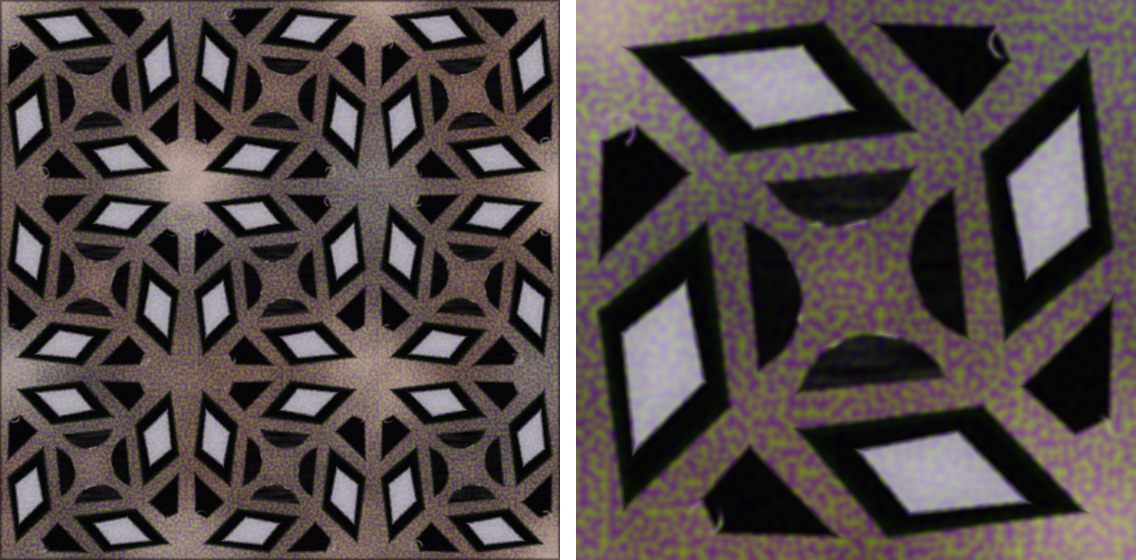
Left, the full canvas; right, a detail of the centre.
Reproduce this pattern procedurally as a Shadertoy shader.

```glsl
// Lattice of bronze bars around pale rhombic panes and dark openings, 3 x 3 cells.
// Each cell has four-fold rotation and alternate cells are mirrored; convex distance
// functions cut the shapes, and gradient noise adds uneven sheen and coloured grain.

const float CELLS = 3.0;
const float SOFTNESS = 0.006;       // edge blur, in cells
const float GRAIN_SCALE = 170.0;    // grain features across the canvas
const float GRAIN_AMOUNT = 0.34;
const float CURL_RADIUS = 0.028;
const float RIM_WIDTH = 0.003;
const vec3 BAR_COLOR = vec3(0.350, 0.308, 0.305);
const vec3 GLOW_COLOR = vec3(0.66, 0.61, 0.59);
const vec3 WARM_TINT = vec3(0.06, 0.005, -0.03);
const vec3 PANE_COLOR = vec3(0.69, 0.67, 0.71);
const vec3 DARK_COLOR = vec3(0.022, 0.022, 0.024);
const vec3 BEVEL_COLOR = vec3(0.035, 0.065, 0.030);
const vec3 RIM_COLOR = vec3(0.66, 0.62, 0.60);

float hash(vec2 p) {
    vec3 h = fract(p.xyx * 0.1031);
    h += dot(h, h.yzx + 33.33);
    return fract((h.x + h.y) * h.z);
}

vec2 gradient(vec2 lattice) {
    float angle = 6.2832 * hash(lattice);
    return vec2(cos(angle), sin(angle));
}

float gradientNoise(vec2 p) {
    vec2 i = floor(p), f = fract(p);
    vec2 u = f * f * f * (f * (f * 6.0 - 15.0) + 10.0);
    vec2 e = vec2(1.0, 0.0);
    float a = dot(gradient(i), f);
    float b = dot(gradient(i + e), f - e);
    float c = dot(gradient(i + e.yx), f - e.yx);
    float d = dot(gradient(i + 1.0), f - 1.0);
    return mix(mix(a, b, u.x), mix(c, d, u.x), u.y);
}

// Signed distance to the line a-b, positive on the outer side
float edge(vec2 p, vec2 a, vec2 b) {
    vec2 e = normalize(b - a);
    return dot(p - a, vec2(e.y, -e.x));
}

float convexQuad(vec2 p, vec2 a, vec2 b, vec2 c, vec2 d) {
    return max(max(edge(p, a, b), edge(p, b, c)), max(edge(p, c, d), edge(p, d, a)));
}

float diamond(vec2 p) {
    return convexQuad(p, vec2(-0.409, -0.414), vec2(-0.057, -0.461),
                         vec2(0.107, -0.266), vec2(-0.227, -0.224));
}

float pane(vec2 p) {
    return convexQuad(p, vec2(-0.305, -0.396), vec2(-0.096, -0.417),
                         vec2(-0.005, -0.305), vec2(-0.182, -0.271));
}

float cornerOpening(vec2 p) {
    return convexQuad(p, vec2(0.034, -0.458), vec2(0.247, -0.453),
                         vec2(0.276, -0.391), vec2(0.190, -0.297));
}

// Bowl-shaped opening: a disc cut by a slanted chord
float bowl(vec2 p) {
    float disc = length(p - vec2(-0.034, -0.238)) - 0.142;
    return max(disc, edge(p, vec2(-0.161, -0.174), vec2(0.104, -0.200)));
}

void mainImage(out vec4 fragColor, in vec2 fragCoord) {
    vec2 uv = fragCoord / iResolution.xy;
    vec2 p = vec2(uv.x, 1.0 - uv.y) * CELLS;
    vec2 cell = floor(p);
    vec2 q = fract(p) - 0.5;
    if (mod(cell.x + cell.y, 2.0) > 0.5) q.x = -q.x;
    float blur = SOFTNESS + CELLS / min(iResolution.x, iResolution.y);

    // Bars: sheen around the lattice nodes, strongest on every second one
    vec2 node = floor(p + 0.5);
    float oddNode = mod(node.x + node.y, 2.0);
    float strength = mix(0.75, 0.15, oddNode) + 0.3 * hash(node + 7.0);
    float glow = strength * smoothstep(0.52, 0.0, length(p - node));
    float sheen = gradientNoise(p * 3.1 + 4.0) + 0.5 * gradientNoise(p * 9.0);
    vec3 color = mix(BAR_COLOR, GLOW_COLOR, glow) * (1.0 + 0.22 * sheen);
    color += WARM_TINT * (0.4 + gradientNoise(p * 1.3 + 11.0));
    color += 0.07 * smoothstep(0.13, 0.0, length(q)) * vec3(1.0, 0.75, 0.65);

    // Openings and panes, repeated by quarter turns
    float broken = smoothstep(-0.15, 0.25, gradientNoise(p * 17.0));
    float streaks = 0.5 + gradientNoise(p * vec2(7.0, 42.0));
    for (int i = 0; i < 4; i++) {
        float bowlDist = bowl(q);
        float frameDist = diamond(q);
        float paneDist = pane(q);
        float streaked = (i % 2 == 0) ? 0.09 : 0.025;
        color = mix(color, DARK_COLOR, smoothstep(blur, -blur, cornerOpening(q)));
        color = mix(color, DARK_COLOR + streaked * streaks, smoothstep(blur, -blur, bowlDist));
        vec3 frame = mix(DARK_COLOR, BEVEL_COLOR, smoothstep(-0.025, -0.005, frameDist));
        color = mix(color, frame, smoothstep(blur, -blur, frameDist));
        vec3 glass = PANE_COLOR * (0.93 + 0.07 * smoothstep(0.0, -0.06, paneDist));
        color = mix(color, glass, smoothstep(blur, -blur, paneDist));

        // Worn bright rims: curls at the corners, arcs around the hub
        float curl = abs(length(q - vec2(0.268, -0.425)) - CURL_RADIUS) - RIM_WIDTH;
        float arc = max(abs(bowlDist) - RIM_WIDTH, length(q) - 0.125);
        color = mix(color, RIM_COLOR, 0.75 * broken * smoothstep(blur, -blur, min(curl, arc)));
        q = vec2(q.y, -q.x);
    }

    // Green and violet grain, fainter on the dark parts and the glass
    float grain = gradientNoise(uv * GRAIN_SCALE);
    float light = dot(color, vec3(0.333));
    float grainMask = smoothstep(0.0, 0.28, light) * mix(1.0, 0.3, smoothstep(0.48, 0.66, light));
    color += GRAIN_AMOUNT * (0.12 + 0.88 * grainMask) * grain * vec3(0.12, 0.85, -0.8);

    // Thin shaded border
    vec2 inset = min(uv, 1.0 - uv);
    color *= mix(0.5, 1.0, smoothstep(0.0, 0.006, min(inset.x, inset.y)));
    fragColor = vec4(clamp(color, 0.0, 1.0), 1.0);
}
```
